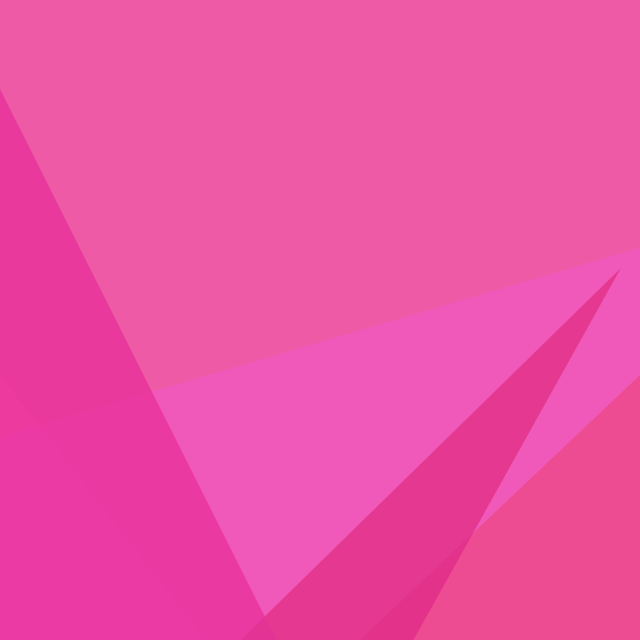
Give the GLSL for this background, as a WebGL 2 fragment shader.

```glsl
#version 300 es
precision highp float;
// Flat pink facets: overlapping half-planes and one slim dart.
// Each straight edge is a signed line distance turned into smooth coverage,
// and the layers are blended from back to front.

uniform vec2 u_resolution;
out vec4 fragColor;

// Coverage of the half-plane to the left of the line running from a to b.
float leftOf(vec2 p, vec2 a, vec2 b) {
    vec2 along = normalize(b - a);
    vec2 offset = p - a;
    float signedDistance = along.x * offset.y - along.y * offset.x;
    float pixel = 1.0 / min(u_resolution.x, u_resolution.y);
    return smoothstep(-0.7 * pixel, 0.7 * pixel, signedDistance);
}

void main() {
    vec2 p = gl_FragCoord.xy / u_resolution;

    // Coverage of the large planes
    float lilac = leftOf(p, vec2(1.0, 0.613), vec2(0.0, 0.318));
    float coral = leftOf(p, vec2(1.0, 0.414), vec2(0.5625, 0.0));
    float magenta = leftOf(p, vec2(0.413, 0.038), vec2(0.0, 0.861));
    float fold = leftOf(p, vec2(0.32, 0.0), vec2(0.0, 0.414));

    // The dart lies between two edges that meet at its tip
    vec2 tip = vec2(0.970, 0.581);
    float dart = leftOf(p, tip, vec2(0.376, 0.0)) * leftOf(p, vec2(0.646, 0.0), tip);

    // Backdrop, lilac wedge and coral corner
    vec3 color = mix(vec3(0.933, 0.353, 0.651), vec3(0.941, 0.349, 0.725), lilac);
    color = mix(color, vec3(0.933, 0.298, 0.573), coral);

    // Left plane, tinted by the wedge and a faint fold beneath it
    vec3 magentaColor = mix(vec3(0.918, 0.224, 0.612), vec3(0.918, 0.224, 0.632), lilac);
    magentaColor += vec3(0.006, 0.004, 0.010) * fold;
    color = mix(color, magentaColor, magenta);

    // Dart, deeper where it crosses the corner or the left plane
    vec3 dartColor = mix(vec3(0.894, 0.220, 0.569), vec3(0.886, 0.196, 0.537), coral);
    dartColor = mix(dartColor, vec3(0.890, 0.200, 0.585), magenta);
    color = mix(color, dartColor, dart);

    fragColor = vec4(color, 1.0);
}
```
